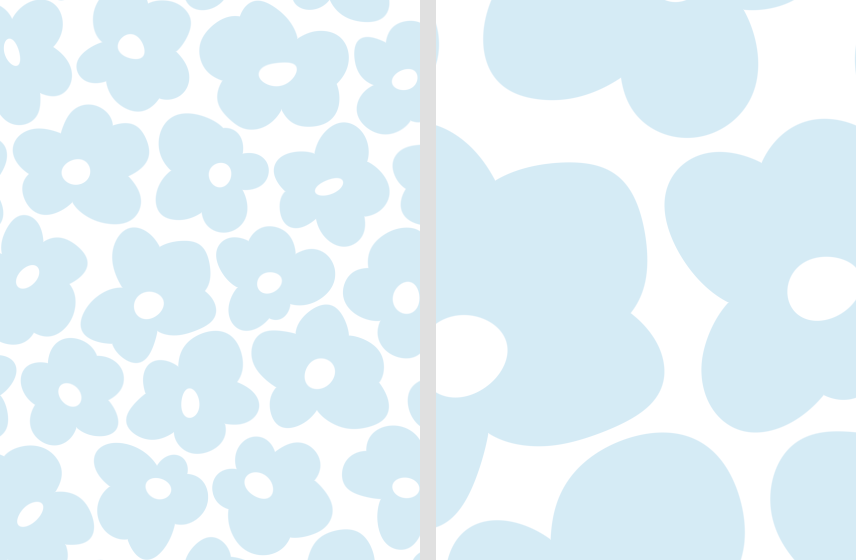
Left, the full canvas; right, a detail of the centre.
A WebGL 1 fragment shader for this pattern:

```glsl
precision highp float;
// Loose pale blue daisies with white oval eyes, packed on a white ground.
// A jittered lattice with random weights gives each flower its own cell
// (a power diagram); every oval petal grows until it meets its cell's walls.

uniform vec2 u_resolution;

#define FLOWERS_ACROSS 3.4
#define ROW_HEIGHT 0.87
#define JITTER 0.32
#define SIZE_SPREAD 0.30
#define GAP 0.022
#define MAX_REACH 0.85
#define EYE_SIZE 0.23
#define WOBBLE 0.09
#define BLUE vec3(0.835, 0.92, 0.962)
#define WHITE vec3(1.0)

const int PETALS = 5;
const int TRIALS = 3;               // candidate angles per petal
const int CANDIDATES = 15;          // PETALS * TRIALS
const float TAU = 6.2831853;
const float PETAL_MIDDLE = 0.52;    // petal shape, relative to its reach
const float PETAL_HALF_LENGTH = 0.5;

float hash(vec2 p) {
  return fract(sin(dot(p, vec2(127.1, 311.7)) + 4.7) * 43758.545);
}

vec2 hash2(vec2 p) {
  return vec2(hash(p), hash(p + 57.3));
}

vec2 direction(float angle) {
  return vec2(cos(angle), sin(angle));
}

float gradientNoise(vec2 p) {
  vec2 i = floor(p), f = p - i;
  vec2 u = f * f * f * (f * (f * 6.0 - 15.0) + 10.0);
  vec2 e = vec2(1.0, 0.0);
  float a = dot(direction(TAU * hash(i)), f);
  float b = dot(direction(TAU * hash(i + e)), f - e);
  float c = dot(direction(TAU * hash(i + e.yx)), f - e.yx);
  float d = dot(direction(TAU * hash(i + e.xx)), f - e.xx);
  return mix(mix(a, b, u.x), mix(c, d, u.x), u.y);
}

// Flower centre in xy, cell weight in z
vec3 flowerSite(vec2 cell) {
  vec2 lattice = vec2(cell.x + 0.5 * mod(cell.y, 2.0), cell.y * ROW_HEIGHT);
  vec2 offset = (hash2(cell + 11.0) - 0.5) * JITTER;
  return vec3(lattice + offset, SIZE_SPREAD * hash(cell + 23.0));
}

// Approximate signed distance to an ellipse whose long axis is `axis`
float ellipse(vec2 p, vec2 axis, vec2 radii) {
  vec2 q = vec2(dot(p, axis), dot(p, vec2(-axis.y, axis.x)));
  float k = length(q / radii);
  return k * (k - 1.0) / max(length(q / (radii * radii)), 0.0001);
}

// The lattice cell whose flower owns point p
vec2 owningCell(vec2 p) {
  float row = floor(p.y / ROW_HEIGHT);
  vec2 base = vec2(floor(p.x - 0.5 * mod(row, 2.0)), row);
  vec2 owner = base;
  float nearest = 1000.0;
  for (int y = -2; y <= 2; y++) {
    for (int x = -2; x <= 2; x++) {
      vec2 cell = base + vec2(x, y);
      vec3 site = flowerSite(cell);
      float power = dot(p - site.xy, p - site.xy) - site.z;
      if (power < nearest) { nearest = power; owner = cell; }
    }
  }
  return owner;
}

float flower(vec2 p, vec2 cell) {
  vec3 site = flowerSite(cell);
  vec2 axis[CANDIDATES];
  float reach[CANDIDATES];
  float width[PETALS];
  float turn = TAU * hash(cell + 31.0);
  for (int k = 0; k < PETALS; k++) {
    width[k] = mix(0.36, 0.46, hash(cell + 41.0 + 3.0 * float(k)));
    for (int t = 0; t < TRIALS; t++) {
      axis[k * TRIALS + t] = direction(turn + TAU * float(k) / float(PETALS) + 0.22 * float(t - 1));
      reach[k * TRIALS + t] = MAX_REACH;
    }
  }

  // Shrink each candidate petal to fit inside every wall of the cell
  for (int y = -2; y <= 2; y++) {
    for (int x = -2; x <= 2; x++) {
      if (x == 0 && y == 0) continue;
      vec3 other = flowerSite(cell + vec2(x, y));
      vec2 apart = other.xy - site.xy;
      float span = length(apart);
      vec2 normal = apart / span;
      float wall = max(0.5 * (span * span + site.z - other.z) / span - GAP, 0.05);
      for (int k = 0; k < PETALS; k++) {
        for (int t = 0; t < TRIALS; t++) {
          vec2 a = axis[k * TRIALS + t];
          float along = dot(a, normal);
          float across = a.x * normal.y - a.y * normal.x;
          float extent = PETAL_MIDDLE * along + length(vec2(PETAL_HALF_LENGTH * along, width[k] * across));
          reach[k * TRIALS + t] = min(reach[k * TRIALS + t], wall / max(extent, 0.01));
        }
      }
    }
  }

  // Join the roomiest candidate of each petal around a small core
  vec2 q = p - site.xy;
  float shape = 1000.0, shortest = MAX_REACH, total = 0.0;
  for (int k = 0; k < PETALS; k++) {
    float best = 0.0;
    vec2 a = vec2(1.0, 0.0);
    for (int t = 0; t < TRIALS; t++) {
      if (reach[k * TRIALS + t] > best) { best = reach[k * TRIALS + t]; a = axis[k * TRIALS + t]; }
    }
    shape = min(shape, ellipse(q - a * PETAL_MIDDLE * best, a, best * vec2(PETAL_HALF_LENGTH, width[k])));
    shortest = min(shortest, best);
    total += best;
  }
  shape = min(shape, length(q) - 0.4 * shortest);

  // Cut out the tilted oval eye
  float eye = EYE_SIZE * total / float(PETALS);
  float slim = mix(0.5, 0.95, hash(cell + 67.0));
  return max(shape, -ellipse(q, direction(TAU * hash(cell + 71.0)), eye * vec2(1.0, slim)));
}

void main() {
  float pixel = FLOWERS_ACROSS / u_resolution.x;
  vec2 p = gl_FragCoord.xy * pixel + vec2(3.3, 5.6);
  // A gentle warp gives the outlines a hand-cut look
  p += WOBBLE * vec2(gradientNoise(p * 1.7), gradientNoise(p * 1.7 + 37.0));
  float d = flower(p, owningCell(p));
  gl_FragColor = vec4(mix(BLUE, WHITE, smoothstep(-0.8 * pixel, 0.8 * pixel, d)), 1.0);
}
```
